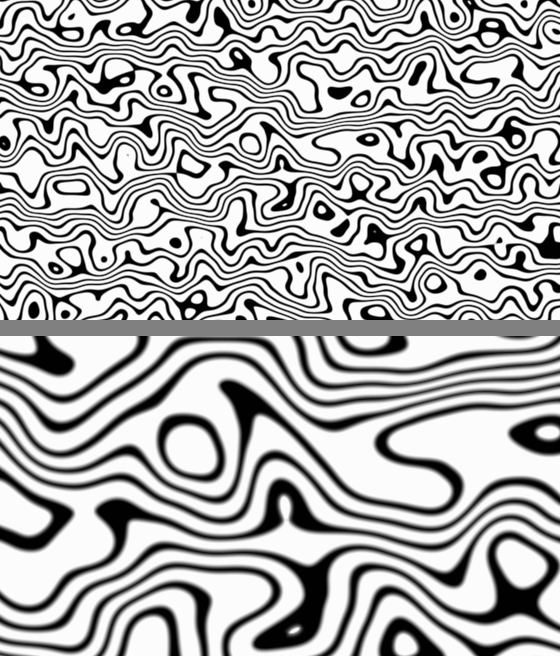
Top: the whole. Bottom: its middle third, enlarged.
Write a Shadertoy shader that draws this pattern.

```glsl
// Wavy black contour bands on white, like marbled zebra stripes.
// A vertical ramp is bent by smooth gradient noise; its level bands are inked,
// so steep places give thin packed lines and flat places give blobs and rings.

const float STRIPES = 25.0;         // bands per canvas height without bending
const float INK_HALF_WIDTH = 0.156; // half the inked part of one period
const float EDGE_SOFTNESS = 0.0036; // half the edge blur, in canvas heights
const vec3 PAPER = vec3(0.99);
const vec3 INK = vec3(0.005);

// Pseudo-random unit vector for a lattice cell
vec2 randomDirection(vec2 cell) {
    vec3 q = fract(vec3(cell.xyx) * vec3(0.1031, 0.1030, 0.0973));
    q += dot(q, q.yzx + 33.33);
    float angle = 6.28318 * fract((q.x + q.y) * q.z);
    return vec2(cos(angle), sin(angle));
}

// Contribution of one lattice corner
float cornerSlope(vec2 cell, vec2 local, vec2 corner) {
    return dot(randomDirection(cell + corner), local - corner);
}

// Gradient noise with quintic blending
float gradientNoise(vec2 p) {
    vec2 cell = floor(p);
    vec2 f = fract(p);
    vec2 blend = f * f * f * (f * (f * 6.0 - 15.0) + 10.0);
    float low = mix(cornerSlope(cell, f, vec2(0, 0)),
                    cornerSlope(cell, f, vec2(1, 0)), blend.x);
    float high = mix(cornerSlope(cell, f, vec2(0, 1)),
                     cornerSlope(cell, f, vec2(1, 1)), blend.x);
    return mix(low, high, blend.y);
}

vec2 rotate(vec2 p, float angle) {
    float c = cos(angle), s = sin(angle);
    return vec2(c * p.x - s * p.y, s * p.x + c * p.y);
}

// Bent ramp: one unit is one stripe period
float stripePhase(vec2 p) {
    vec2 stretched = p * vec2(0.92, 1.0);
    float bends = 3.5 * gradientNoise(rotate(stretched, 0.6) * 10.0 + 40.0);
    float swells = 1.8 * gradientNoise(rotate(stretched, -0.4) * 6.0 + 90.0);
    return p.y * STRIPES + bends + swells;
}

// Steepness of the phase, by central differences
float phaseSlope(vec2 p) {
    vec2 e = vec2(0.0015, 0.0);
    vec2 change = vec2(stripePhase(p + e.xy) - stripePhase(p - e.xy),
                       stripePhase(p + e.yx) - stripePhase(p - e.yx));
    return length(change) / (2.0 * e.x);
}

void mainImage(out vec4 fragColor, in vec2 fragCoord) {
    vec2 p = fragCoord / iResolution.y;

    // Approximate distance to the nearest ink edge, in canvas heights
    float band = abs(fract(stripePhase(p)) - 0.5) - INK_HALF_WIDTH;
    float edgeDistance = band / max(phaseSlope(p), 2.0);

    float softness = max(EDGE_SOFTNESS, 0.7 / iResolution.y);
    float paperShare = smoothstep(-softness, softness, edgeDistance);
    fragColor = vec4(mix(INK, PAPER, paperShare), 1.0);
}
```
